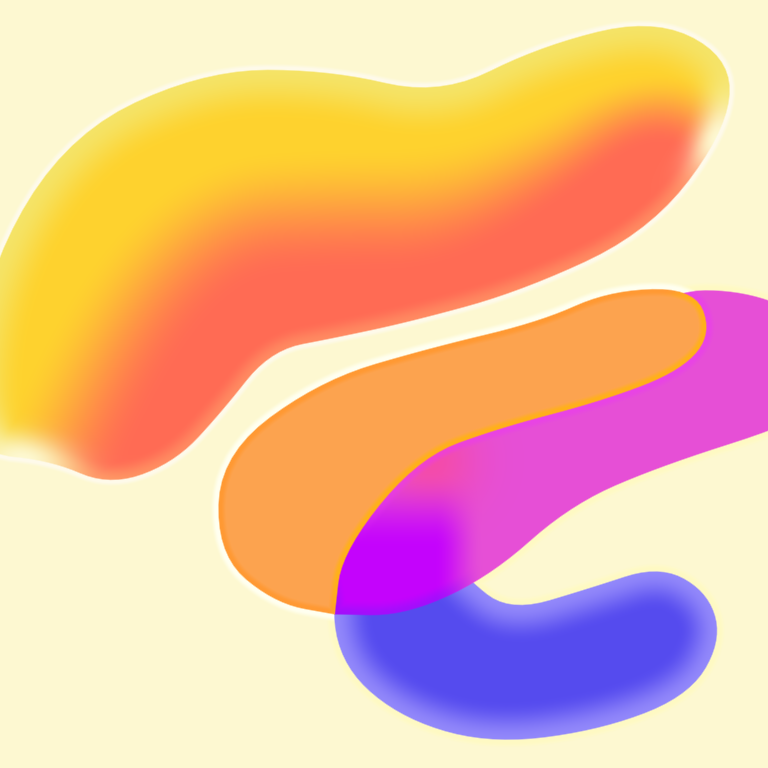
A WebGL 1 fragment shader for this background:

```glsl
precision highp float;
// Soft gradient blobs on cream: a yellow-to-coral cloud above, and orange, magenta
// and blue ribbons overlapping below. Each outline is a closed quadratic B-spline
// traced into a signed distance, which drives the fills, rims and glows.
uniform vec2 u_resolution;

// Pen state while tracing one outline around the point pos
vec2 pos, pen, corner;
float nearest, side;

void lineTo(vec2 b) {
  vec2 e = b - pen, w = pos - pen;
  vec2 r = w - e * clamp(dot(w, e) / max(dot(e, e), 1e-9), 0.0, 1.0);
  nearest = min(nearest, dot(r, r));
  if ((pen.y > pos.y) != (b.y > pos.y)) {
    if (w.x < e.x * w.y / e.y) side = -side;
  }
  pen = b;
}

void start(vec2 a, vec2 b) {
  pen = 0.5 * (a + b);
  corner = b;
  nearest = 9.0;
  side = 1.0;
}

// One spline arc, rounding the current corner on the way to the next
void bend(vec2 next) {
  vec2 from = pen, end = 0.5 * (corner + next);
  for (int i = 1; i <= 8; i++) {
    float t = float(i) / 8.0;
    lineTo(mix(mix(from, corner, t), mix(corner, end, t), t));
  }
  corner = next;
}

void bend(vec2 a, vec2 b, vec2 c) { bend(a); bend(b); bend(c); }

float finish(vec2 a, vec2 b) {
  bend(a); bend(b);
  return side * sqrt(nearest);
}

float cloudShape() {
  vec2 a = vec2(-0.039, 0.41), b = vec2(-0.026, 0.629);
  start(a, b);
  bend(vec2(0.085, 0.824), vec2(0.267, 0.909), vec2(0.43, 0.909));
  bend(vec2(0.573, 0.875), vec2(0.703, 0.94), vec2(0.853, 0.977));
  bend(vec2(0.953, 0.924), vec2(0.947, 0.831), vec2(0.846, 0.698));
  bend(vec2(0.677, 0.62), vec2(0.534, 0.581), vec2(0.436, 0.56));
  bend(vec2(0.352, 0.544), vec2(0.289, 0.464), vec2(0.228, 0.398));
  bend(vec2(0.143, 0.367)); bend(vec2(0.065, 0.401));
  return finish(a, b);
}

float coralShape() {
  vec2 a = vec2(0.04, 0.3), b = vec2(0.098, 0.466);
  start(a, b);
  bend(vec2(0.195, 0.635), vec2(0.3, 0.72), vec2(0.43, 0.729));
  bend(vec2(0.573, 0.729), vec2(0.703, 0.785), vec2(0.82, 0.863));
  bend(vec2(0.911, 0.857), vec2(0.964, 0.766), vec2(0.911, 0.57));
  bend(vec2(0.52, 0.375));
  return finish(a, b);
}

float orangeShape() {
  vec2 a = vec2(0.283, 0.277), b = vec2(0.286, 0.408), tip = vec2(0.436, 0.2);
  start(a, b);
  bend(vec2(0.417, 0.505), vec2(0.56, 0.547), vec2(0.703, 0.581));
  bend(vec2(0.794, 0.622), vec2(0.905, 0.625), vec2(0.927, 0.564));
  bend(vec2(0.885, 0.516), vec2(0.781, 0.477), vec2(0.651, 0.443));
  bend(vec2(0.544, 0.404), vec2(0.445, 0.281), tip);
  bend(tip); bend(vec2(0.358, 0.214));
  return finish(a, b);
}

float magentaShape() {
  vec2 tip = vec2(0.436, 0.2);
  start(tip, tip);
  bend(vec2(0.527, 0.198), vec2(0.638, 0.249), vec2(0.742, 0.342));
  bend(vec2(0.859, 0.393), vec2(1.042, 0.451), vec2(1.12, 0.505));
  bend(vec2(1.042, 0.594), vec2(0.964, 0.622), vec2(0.872, 0.622));
  bend(vec2(0.729, 0.531), vec2(0.495, 0.427), vec2(0.417, 0.297));
  return finish(tip, tip);
}

float blueShape() {
  vec2 a = vec2(0.43, 0.232), b = vec2(0.443, 0.134);
  start(a, b);
  bend(vec2(0.521, 0.065), vec2(0.638, 0.031), vec2(0.781, 0.049));
  bend(vec2(0.898, 0.094), vec2(0.94, 0.167), vec2(0.922, 0.229));
  bend(vec2(0.859, 0.264), vec2(0.768, 0.234), vec2(0.664, 0.203));
  bend(vec2(0.605, 0.249), vec2(0.573, 0.297), vec2(0.482, 0.349));
  return finish(a, b);
}

float cover(float d) { return clamp(0.5 - d * u_resolution.y / 1.5, 0.0, 1.0); }
float halo(float d, float width) { return 1.0 - smoothstep(0.3 * width, width, d); }
float spot(vec2 c, float r) { vec2 v = (pos - c) / r; return exp(-dot(v, v)); }

void main() {
  pos = gl_FragCoord.xy / u_resolution;
  float cloud = cloudShape(), coral = coralShape(), orange = orangeShape();
  float magenta = magentaShape(), blue = blueShape();

  // Cream ground with pale halos
  vec3 cream = vec3(0.992, 0.973, 0.82), col = cream;
  col = mix(col, vec3(1.0, 0.98, 0.74), 0.7 * halo(min(blue, magenta), 0.012));
  col = mix(col, vec3(0.995, 0.98, 0.93), 0.9 * halo(cloud, 0.009));
  col = mix(col, vec3(1.0, 1.0, 0.94), halo(orange, 0.011));

  // Cloud: yellow with a pale rim, melting into coral, fading out at both ends
  float blur = mix(0.085, 0.048, smoothstep(0.5, 0.85, pos.x));
  float warm = smoothstep(blur, -blur, coral);
  vec3 yellow = mix(vec3(0.96, 0.89, 0.4), vec3(0.995, 0.825, 0.18), smoothstep(0.0, 0.065, -cloud));
  vec3 red = mix(vec3(1.0, 0.54, 0.38), vec3(1.0, 0.42, 0.33), smoothstep(0.0, 0.025, -cloud));
  vec3 fill = mix(yellow, red, warm);
  float ends = spot(vec2(0.935, 0.82), 0.05) + spot(vec2(0.03, 0.4), 0.06);
  fill = mix(fill, cream, min(ends, 1.0) * smoothstep(0.05, 0.0, -cloud));
  col = mix(col, fill, cover(cloud));

  // Blue ribbon with a lavender inner glow
  fill = mix(vec3(0.57, 0.53, 0.98), vec3(0.335, 0.295, 0.935), smoothstep(0.0, 0.05, -blue));
  col = mix(col, fill, cover(blue));

  // Magenta ribbon, violet where the blue one passes beneath
  float violet = smoothstep(0.63, 0.565, pos.x) * smoothstep(0.385, 0.285, pos.y);
  fill = mix(vec3(0.9, 0.31, 0.84), vec3(0.97, 0.29, 0.62), 0.8 * spot(vec2(0.56, 0.4), 0.06));
  fill = mix(fill, vec3(0.77, 0.01, 0.99), violet);
  fill = mix(fill, vec3(0.5, 0.1, 0.98), 0.5 * smoothstep(0.02, 0.0, -magenta) * violet);
  fill = mix(fill, vec3(0.92, 0.22, 0.95), 0.5 * halo(orange, 0.012) * (1.0 - violet));
  col = mix(col, fill, cover(magenta));

  // Orange ribbon, its rim more golden against the magenta
  vec3 rim = mix(vec3(1.0, 0.6, 0.2), vec3(1.0, 0.69, 0.1), smoothstep(0.01, -0.01, magenta));
  fill = mix(rim, vec3(0.99, 0.64, 0.31), smoothstep(0.003, 0.011, -orange));
  col = mix(col, fill, cover(orange));

  gl_FragColor = vec4(col, 1.0);
}
```
